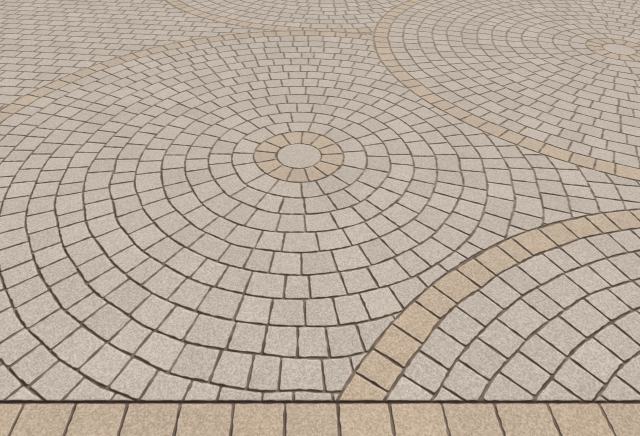
This texture is drawn by a Shadertoy shader. Its source:

```glsl
// Sunlit plaza of overlapping circular stone paving seen in perspective, with a kerb in front.
#define DEPTH 26.3          // ground distance from camera to the main centre
#define RADIUS 16.0         // outer radius of each paved circle, in courses
#define STONE_LENGTH 0.99   // mean stone length, in courses
#define JOINT 0.026         // half width of the sunken joints
#define KERB_Z -11.25       // ground depth of the kerb edge
#define KERB_PITCH 1.325    // width of one kerb block
#define GRAIN 0.22          // strength of the stone speckle
#define GREY vec3(0.775, 0.728, 0.680)
#define TAN vec3(0.765, 0.680, 0.580)
#define SUN vec2(0.025, 0.055)

const float TAU = 6.2831853;

float hash(vec2 p) {
    vec3 q = fract(vec3(p.xyx) * 0.1031);
    q += dot(q, q.yzx + 33.33);
    return fract((q.x + q.y) * q.z);
}

float noise(vec2 p) {
    vec2 i = floor(p), f = fract(p);
    f *= f * (3.0 - 2.0 * f);
    return mix(mix(hash(i), hash(i + vec2(1, 0)), f.x),
               mix(hash(i + vec2(0, 1)), hash(i + 1.0), f.x), f.y);
}

// Inward distance to the edge of a rounded block
float blockEdge(vec2 p, vec2 size) {
    float corner = 0.09;
    vec2 q = abs(p) - 0.5 * size + corner;
    return corner - length(max(q, 0.0)) - min(max(q.x, q.y), 0.0);
}

// One course of stones with uneven joints: returns edge distance and stone id
vec2 course(float along, float count, float pitch, float across, float width,
            float row, float uneven) {
    float k = floor(along + 0.5);
    float shift = uneven * (hash(vec2(mod(k, count), row)) - 0.5);
    float cell = along > k + shift ? k : k - 1.0;
    float lo = cell + uneven * (hash(vec2(mod(cell, count), row)) - 0.5);
    float hi = cell + 1.0 + uneven * (hash(vec2(mod(cell + 1.0, count), row)) - 0.5);
    vec2 local = vec2((along - 0.5 * (lo + hi)) * pitch, across);
    return vec2(blockEdge(local, vec2((hi - lo) * pitch, width)),
                hash(vec2(mod(cell, count) + 7.0, row + 19.0)));
}

// Concentric courses: edge distance, stone id, tan amount
vec3 circlePaving(vec2 p, float seed) {
    float r = length(p);
    if (r < 1.0) return vec3(1.0 - r, 0.6, 0.0);
    r = max(r + 0.12 * (noise(p * 0.9 + seed) - 0.5), 1.0);
    float ring = floor(r);
    float count = ring < 2.0 ? 13.0 : floor(TAU * (ring + 0.5) / STONE_LENGTH);
    float row = ring + 40.0 * seed;
    float along = (atan(p.x, p.y) / TAU + 0.5) * count + hash(vec2(row, 3.0));
    float uneven = ring < 2.0 ? 0.1 : 0.3;
    vec2 stone = course(along, count, TAU * r / count, r - ring - 0.5, 1.0, row, uneven);
    float isTan = ring < 2.0 || ring >= RADIUS - 1.0 ? 1.0 : 0.0;
    return vec3(stone, isTan);
}

// Kerb, then circles by overlap order, then straight courses
vec3 paving(vec2 p) {
    if (p.y < KERB_Z)
        return vec3(course((p.x + 0.35) / KERB_PITCH, 1000.0, KERB_PITCH,
                           KERB_Z - p.y - 1.5, 3.0, 5.0, 0.03), 1.0);
    vec2 centres[4] = vec2[4](vec2(14.6, -19.6), vec2(21.0, 12.5), vec2(0.0), vec2(2.5, 31.5));
    float cut = p.y - KERB_Z;
    for (int i = 0; i < 4; i++) {
        vec2 q = p - centres[i];
        float outside = length(q) - RADIUS;
        if (outside < 0.0) {
            vec3 stone = circlePaving(q, float(i) + 1.0);
            return vec3(min(stone.x, min(cut, -outside)), stone.yz);
        }
        cut = min(cut, outside);
    }
    vec2 q = vec2(p.x - 0.12 * p.y, p.y + 0.12 * p.x);
    float row = floor(q.y);
    vec2 stone = course(q.x / 1.25 + 0.5 * row, 1000.0, 1.25, q.y - row - 0.5, 1.0, row + 300.0, 0.3);
    return vec3(min(stone.x, cut), stone.y, 0.0);
}

vec3 shade(vec2 uv) {
    // Project the canvas onto the ground
    float s = 1.851 - 1.323 * uv.y;
    vec2 p = vec2((uv.x - 0.4674) * 28.44 / s, DEPTH * (1.0 / s - 1.0));
    float blur = 0.4 * DEPTH * 1.323 / (iResolution.y * s * s);
    float nearness = smoothstep(0.55, 1.6, s);

    vec3 stone = paving(p);
    float chip = JOINT + 0.035 * (noise(p * 7.0) - 0.5);
    float top = smoothstep(chip - blur, chip + blur + 0.02, stone.x);
    float sunward = smoothstep(chip - blur, chip + blur + 0.02, paving(p + SUN).x);

    // Stone surface: block tint, faint stains and fine speckle
    vec3 col = mix(GREY, TAN, stone.z * mix(0.55, 0.85, nearness) * (0.8 + 0.2 * stone.y));
    col *= 0.985 + 0.04 * (stone.y - 0.5) + 0.03 * (noise(p * 0.7) - 0.5);
    float speckle = 0.55 * noise(p * 25.0) + 0.45 * noise(p * 47.0 + 9.0);
    col += GRAIN * (speckle - 0.5) * mix(0.6, 1.0, nearness);

    // Sandy joints and raking sunlight
    vec3 sand = mix(vec3(0.55, 0.50, 0.44), vec3(0.47, 0.41, 0.36), nearness);
    sand *= 0.8 + 0.4 * noise(p * 5.0);
    col = mix(sand, col, top);
    float relief = top - sunward;
    col *= 1.0 + 0.05 * max(relief, 0.0) - 0.42 * max(-relief, 0.0);

    // Shadowed gap along the kerb
    float gap = exp(-pow((p.y - KERB_Z) / 0.045, 2.0));
    return mix(col, vec3(0.17, 0.13, 0.12), gap * mix(0.95, 0.65, uv.x));
}

void mainImage(out vec4 fragColor, in vec2 fragCoord) {
    // Four samples keep the distant joints smooth
    vec3 sum = vec3(0.0);
    for (int i = 0; i < 4; i++) {
        vec2 offset = vec2(i % 2, i / 2) * 0.5 - 0.25;
        sum += shade((fragCoord + offset) / iResolution.xy);
    }
    fragColor = vec4(clamp(sum * 0.25, 0.0, 1.0), 1.0);
}
```
